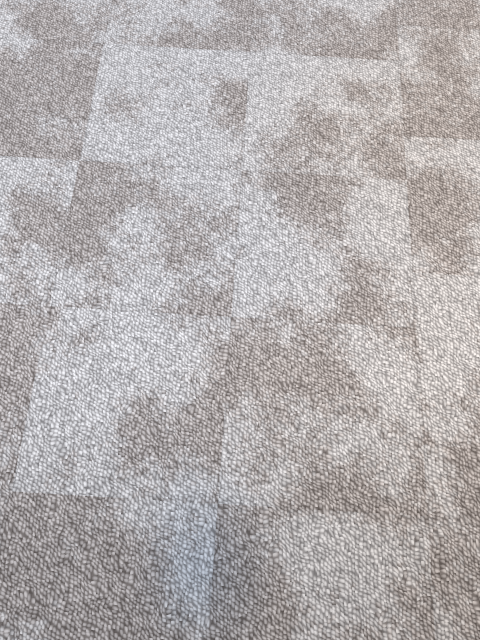
A Shadertoy shader for this texture:

```glsl
#define TUFTS vec2(56.0, 50.0)
#define PATCH_SCALE 2.6
#define PATCH_LOW 0.36
#define PATCH_HIGH 0.66
#define TUFT_VARIATION 0.17
#define SEAM_DEPTH 0.03
#define LIGHT_YARN vec3(0.895, 0.895, 0.9)
#define LIGHT_GAP vec3(0.63, 0.625, 0.63)
#define DARK_YARN vec3(0.785, 0.765, 0.76)
#define DARK_GAP vec3(0.51, 0.485, 0.475)
#define SAMPLES 3

float hash(vec2 p) {
    vec3 h = fract(p.xyx * 0.1031);
    h += dot(h, h.yzx + 33.33);
    return fract((h.x + h.y) * h.z);
}

float noise(vec2 p) {
    vec2 i = floor(p), f = fract(p);
    f = f * f * (3.0 - 2.0 * f);
    return mix(mix(hash(i), hash(i + vec2(1, 0)), f.x),
               mix(hash(i + vec2(0, 1)), hash(i + vec2(1, 1)), f.x), f.y);
}

float fbm(vec2 p) {
    float sum = 0.0, amp = 0.46;
    for (int i = 0; i < 5; i++) {
        sum += amp * noise(p);
        p = mat2(1.6, 1.2, -1.2, 1.6) * p + 7.3;
        amp *= 0.58;
    }
    return sum;
}

// Canvas point to floor point, where one unit is one carpet tile
vec2 toFloor(vec2 p) {
    float down = 1.0 - p.y;
    float across = (p.x - 0.397 + 0.072 * down) / (0.221 + 0.134 * down);
    float tilted = down - 0.06 * (p.x - 0.3);
    float away = 1.0 / (0.42 * (0.221 + 0.134 * tilted));
    return vec2(across, away - 0.3);
}

// Loops in columns staggered by half a step: x is the profile, yz the cell
vec3 tuftAt(vec2 ground) {
    vec2 t = ground * TUFTS;
    t += 1.1 * vec2(noise(t * 0.35), noise(t * 0.35 + 31.0));
    float odd = mod(floor(t.x), 2.0);
    t.y += 0.5 * odd;
    vec2 cell = floor(t);
    vec2 f = fract(t) - 0.5;
    f += 0.5 * (vec2(hash(cell + 11.0), hash(cell + 47.0)) - 0.5);
    f.y += f.x * mix(0.25, 0.7, hash(cell + 83.0));
    float loop = 1.0 - smoothstep(0.1, 0.68, length(f * vec2(0.85, 1.0)));
    return vec3(loop, cell);
}

vec3 carpet(vec2 p) {
    vec2 ground = toFloor(p);
    vec3 tuft = tuftAt(ground);

    // Each tile carries its own cut of the cloudy pattern
    vec2 grid = ground;
    grid.y -= 0.35 * step(1.0, ground.x);
    vec2 tile = floor(grid);
    vec2 shift = 40.0 * vec2(hash(tile + 3.0), hash(tile + 19.0));
    float level = 0.12 * (hash(tile + 71.0) - 0.5);
    float cloud = fbm(ground * PATCH_SCALE + shift) + level;
    float dark = smoothstep(PATCH_LOW, PATCH_HIGH, cloud);
    float speckle = step(hash(tuft.yz + 5.0), dark);
    dark = mix(dark, speckle, 0.5);

    // Yarn and the shade between loops
    vec3 yarn = mix(LIGHT_YARN, DARK_YARN, dark);
    vec3 gap = mix(LIGHT_GAP, DARK_GAP, dark);
    float relief = mix(0.5, tuft.x, mix(0.8, 1.2, 1.0 - p.y));
    vec3 color = mix(gap, yarn, relief);
    color += TUFT_VARIATION * (hash(tuft.yz) - 0.5);

    // Faint joints between tiles
    vec2 edge = 0.5 - abs(fract(grid) - 0.5);
    float seam = 1.0 - smoothstep(0.003, 0.016, min(edge.x, edge.y));
    return color - SEAM_DEPTH * seam;
}

// Room light: warm to the right, dimmer near the viewer, one bluish shadow
vec3 roomLight(vec2 p) {
    float warmth = smoothstep(0.25, 0.75, p.x + 0.2 * (noise(p * 5.0) - 0.5));
    vec3 light = mix(vec3(0.99, 0.993, 1.01), vec3(1.025, 0.995, 0.97), warmth);
    light *= mix(0.88, 1.03, smoothstep(0.0, 0.5, p.y));
    float shadow = 1.0 - smoothstep(0.0, 0.17, length((p - vec2(0.32, 0.11)) * vec2(1.2, 0.9)));
    return light * mix(vec3(1.0), vec3(0.88, 0.92, 0.965), shadow);
}

void mainImage(out vec4 fragColor, in vec2 fragCoord) {
    vec3 sum = vec3(0.0);
    for (int j = 0; j < SAMPLES; j++) {
        for (int i = 0; i < SAMPLES; i++) {
            vec2 offset = (vec2(i, j) + 0.5) / float(SAMPLES) - 0.5;
            sum += carpet((fragCoord + offset) / iResolution.y);
        }
    }
    vec3 color = sum / float(SAMPLES * SAMPLES);
    color *= roomLight(fragCoord / iResolution.y);
    fragColor = vec4(clamp(color, 0.0, 1.0), 1.0);
}
```
